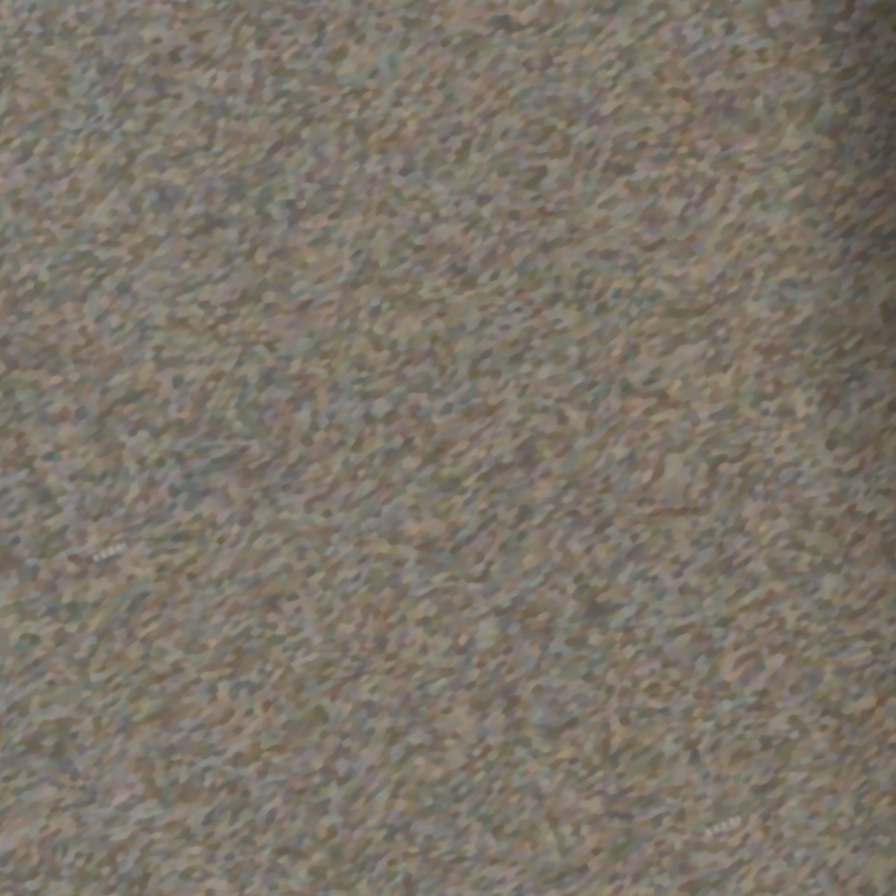
Give the GLSL for this texture, as a Shadertoy shader.

```glsl
vec3 hash3(vec2 cell) {
    vec3 p = fract(vec3(cell.xyx) * vec3(0.1031, 0.1030, 0.0973));
    p += dot(p, p.yxz + 33.33);
    return fract((p.xxy + p.yzz) * p.zyx);
}

// Soft cellular noise: three independent values in -1..1, blended between grains
vec3 softGrains(vec2 p, float sharpness) {
    vec2 cell = floor(p), local = fract(p);
    vec3 sum = vec3(0.0);
    float total = 0.0;
    for (int y = -1; y <= 1; y++)
    for (int x = -1; x <= 1; x++) {
        vec2 offset = vec2(x, y);
        vec2 id = cell + offset + 300.0;
        vec2 d = offset + 0.1 + 0.8 * hash3(id + 57.0).xy - local;
        float weight = exp(-sharpness * dot(d, d));
        sum += weight * (2.0 * hash3(id) - 1.0);
        total += weight;
    }
    return sum / total;
}

// Pale slanted fibre with soft, frayed edges
float fibre(vec2 p, vec2 centre, float halfLength) {
    p -= centre;
    vec2 axis = vec2(0.91, 0.41);
    float along = clamp(dot(p, axis), -halfLength, halfLength);
    float fray = 0.75 + 0.25 * sin(p.x * 620.0 + p.y * 240.0);
    return fray * (1.0 - smoothstep(0.001, 0.007, length(p - axis * along)));
}

void mainImage(out vec4 fragColor, in vec2 fragCoord) {
    vec2 uv = fragCoord / iResolution.xy;
    vec2 p = fragCoord / iResolution.y;

    // Grains lean up to the right, with slightly wavy rows
    vec2 slanted = mat2(0.85, -0.53, 0.53, 0.85) * p;
    slanted += 0.003 * sin(slanted.yx * vec2(47.0, 39.0) + 2.0 * sin(slanted * 23.0));
    vec3 fine = softGrains(slanted * vec2(94.0, 150.0), 4.5);
    vec3 medium = softGrains(slanted * vec2(56.0, 84.0) + 19.0, 4.5);
    vec3 broad = softGrains(slanted * vec2(17.0, 25.0) + 71.0, 4.0);

    // Warm grey ground, cooler at the left
    vec3 color = mix(vec3(0.494, 0.470, 0.430), vec3(0.490, 0.454, 0.406), uv.x);

    // Brightness and tint of the grains
    color += 0.082 * fine.x + 0.034 * medium.x + 0.010 * broad.x;
    float warmth = 0.022 * fine.y + 0.024 * medium.y + 0.009 * broad.y;
    float green = 0.016 * fine.z + 0.020 * medium.z + 0.008 * broad.z;
    color += warmth * vec3(0.9, 0.1, -1.0) + green * vec3(-0.6, 0.6, -0.2);

    // Shadow along the right edge, deepest near the top
    float edge = smoothstep(0.86, 1.03, uv.x + 0.03 * (uv.y - 0.5));
    color *= 1.0 - edge * mix(0.09, 0.37, smoothstep(0.15, 0.95, uv.y));

    float pale = fibre(p, vec2(0.122, 0.384), 0.016) + fibre(p, vec2(0.806, 0.078), 0.018);
    color = mix(color, vec3(0.68, 0.66, 0.61), 0.7 * pale);
    fragColor = vec4(clamp(color, 0.0, 1.0), 1.0);
}
```
